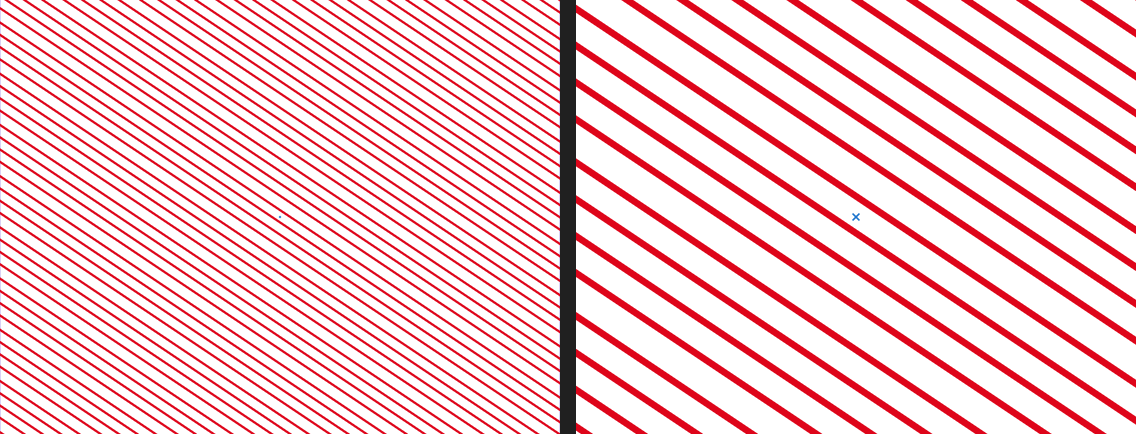
Left, the full canvas; right, a detail of the centre.
This pattern is drawn by a WebGL 1 fragment shader. Its source:

```glsl
precision highp float;
// Thin red diagonal stripes on white, falling from left to right.
// Stripes come in groups of four with a slightly wider gap between groups;
// a tiny blue cross marks the centre and faint lavender lines the sides.

uniform vec2 u_resolution;

// Coverage of a band, given the signed distance to its edge and a pixel's size.
float coverage(float edgeDistance, float pixel) {
  return clamp(0.5 - edgeDistance / pixel, 0.0, 1.0);
}

// Distance to the nearest stripe centre, in stripe spacings.
float stripeDistance(float phase) {
  float inGroup = mod(phase - 1.76, 4.0);
  float index = clamp(floor(inGroup / 0.96 + 0.5), 0.0, 3.0);
  return min(abs(inGroup - 0.96 * index), 4.0 - inGroup);
}

// Distance to a diagonal cross with arms of the given reach.
float crossDistance(vec2 p, float reach) {
  p = abs(p);
  float along = min((p.x + p.y) * 0.5, reach);
  return length(p - along);
}

void main() {
  vec2 uv = gl_FragCoord.xy / u_resolution;
  float pixel = 1.0 / u_resolution.x;
  vec3 color = vec3(1.0);

  // Faint side lines
  float side = min(uv.x, 1.0 - uv.x);
  color = mix(color, vec3(0.80, 0.76, 0.95), coverage(side - 0.0013, pixel));

  // Stripes: 29.3 repeats across and 33.9 down
  vec2 repeats = vec2(29.3, 33.9);
  float phase = repeats.y * (1.0 - uv.y) - repeats.x * uv.x;
  float phasePerPixel = length(repeats / u_resolution);
  float stripe = coverage(stripeDistance(phase) - 0.105, phasePerPixel);
  color = mix(color, vec3(0.87, 0.02, 0.10), stripe);

  // Centre mark
  vec2 fromCentre = (gl_FragCoord.xy - 0.5 * u_resolution) / u_resolution.x;
  float mark = coverage(crossDistance(fromCentre, 0.0017) - 0.0005, pixel);
  color = mix(color, vec3(0.10, 0.45, 0.80), mark);

  gl_FragColor = vec4(color, 1.0);
}
```
